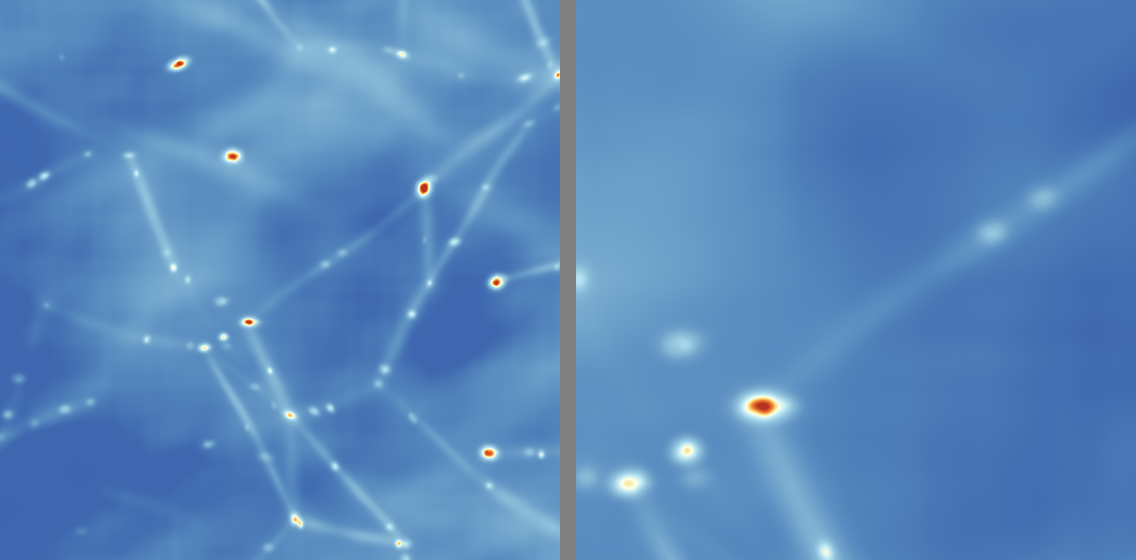
Left: the whole. Right: its middle third, enlarged.
Reproduce this texture procedurally as a Shadertoy shader.

```glsl
// Blue cosmic web: soft gas clouds, thin filaments and glowing knots with hot cores.

vec3 hash3(vec2 p) {
    vec3 q = vec3(dot(p, vec2(127.1, 311.7)), dot(p, vec2(269.5, 183.3)), dot(p, vec2(419.2, 371.9)));
    return fract(sin(q) * 43758.545);
}

float noise(vec2 p) {
    vec2 i = floor(p), f = fract(p);
    f = f * f * (3.0 - 2.0 * f);
    vec2 e = vec2(0, 1);
    return mix(mix(hash3(i).x, hash3(i + e.yx).x, f.x),
               mix(hash3(i + e.xy).x, hash3(i + e.yy).x, f.x), f.y);
}

float fbm(vec2 p) {
    return 0.52 * noise(p) + 0.31 * noise(p * 2.1 + 5.3) + 0.17 * noise(p * 4.7 + 9.1);
}

mat2 rotation(float a) {
    return mat2(cos(a), -sin(a), sin(a), cos(a));
}

// Density to colour: deep blue, pale cyan, cream, yellow, orange, red
vec3 heatColor(float d) {
    vec3 c = mix(vec3(0.24, 0.40, 0.685), vec3(0.33, 0.53, 0.74), clamp(d / 0.42, 0.0, 1.0));
    c = mix(c, vec3(0.49, 0.69, 0.82), clamp((d - 0.42) / 0.58, 0.0, 1.0));
    c = mix(c, vec3(0.71, 0.89, 0.95), clamp(d - 1.0, 0.0, 1.0));
    c = mix(c, vec3(0.97, 1.00, 0.92), clamp((d - 2.0) / 0.8, 0.0, 1.0));
    c = mix(c, vec3(1.00, 0.84, 0.42), clamp((d - 2.9) / 0.6, 0.0, 1.0));
    c = mix(c, vec3(0.93, 0.47, 0.20), clamp((d - 3.5) / 0.6, 0.0, 1.0));
    return mix(c, vec3(0.72, 0.20, 0.12), clamp((d - 4.2) / 0.7, 0.0, 1.0));
}

// Web nodes sit on a strongly jittered grid, five to the canvas side
vec2 node(vec2 cell) {
    return (cell + 0.05 + 0.9 * hash3(cell + 17.0).xy) / 5.0;
}

// Compact glow, stretched sideways or upright
float knot(vec2 q, float radius, float stretch) {
    q *= vec2(1.0 / stretch, stretch) / radius;
    return exp(-dot(q, q));
}

// Tapered filament from a to b
float filament(vec2 p, vec2 a, vec2 b, float width) {
    vec2 ab = b - a;
    float t = clamp(dot(p - a, ab) / dot(ab, ab), 0.0, 1.0);
    float r = length(p - a - ab * t);
    float core = exp(-r * r / (width * width));
    return core * (0.45 + 0.55 * sin(3.14 * t)) + 0.3 * exp(-r / 0.03);
}

void mainImage(out vec4 fragColor, in vec2 fragCoord) {
    vec2 uv = fragCoord / iResolution.y;

    // Gas clouds drawn out along a gentle rising slope
    vec2 slope = rotation(-0.45) * uv;
    slope = vec2(dot(uv, vec2(0.9, 0.43)), dot(uv, vec2(-0.43, 0.9)));
    float clouds = fbm(slope * vec2(2.6, 4.6) + 3.7);
    float density = 0.31 + 1.55 * (clouds - 0.5) + 0.12 * (uv.x - 0.5);

    // Faint axis-aligned steps of the simulation mesh
    density += 0.05 * (noise(uv * vec2(64, 5)) + noise(uv * vec2(5, 64) + 31.0) - 1.0);

    // Bend the web
    vec2 p = uv + 0.05 * (vec2(noise(uv * 4.5), noise(uv * 4.5 + 40.0)) - 0.5);

    // Broad diffuse streaks
    for (int i = 0; i < 9; i++) {
        vec3 h = hash3(vec2(i, 71));
        vec2 q = rotation(-0.25 - 0.4 * h.z) * (p - vec2(h.x * 0.9, h.y));
        q = vec2(q.x, q.y) / vec2(0.13 + 0.1 * h.z, 0.014 + 0.022 * h.x);
        density += (0.2 + 0.2 * h.y) * exp(-dot(q, q));
    }

    // Filaments between neighbouring nodes, and the knots strung on them
    float strands = 0.0, glow = 0.0;
    for (int j = -1; j <= 5; j++)
    for (int i = -1; i <= 5; i++) {
        vec2 cell = vec2(i, j);
        vec2 a = node(cell);
        vec3 n = hash3(cell + 83.0);
        bool hot = n.z > 0.85;
        float peak = hot ? 4.5 : 0.3 + 2.2 * n.x * n.x;
        glow += peak * knot(p - a, hot ? 0.0115 : 0.005 + 0.004 * n.y, 0.9 + 0.4 * n.y);

        for (int k = 0; k < 3; k++) {
            vec3 h = hash3(cell * 3.0 + vec2(k * 29, 131));
            vec2 side = k == 0 ? vec2(1, 0) : k == 1 ? vec2(0, 1) : vec2(h.y > 0.5 ? 1 : -1, 1);
            float strength = smoothstep(0.5, 0.95, h.x + 0.3 * (a.x - 0.5));
            if (strength < 0.02) continue;
            vec2 b = node(cell + side);
            strands += strength * filament(p, a, b, 0.007 + 0.011 * h.z);

            for (int m = 0; m < 2; m++) {
                vec3 s = hash3(cell + vec2(k * 13 + 211, m * 37 + 5));
                vec2 q = p - mix(a, b, s.x) - 0.012 * (s.yz - 0.5);
                glow += (0.4 + 2.3 * s.y * s.y) * knot(q, 0.005 + 0.0045 * s.z, 0.8 + 0.55 * s.z);
            }
        }
    }
    density += 0.5 * strands * (0.55 + 0.8 * noise(p * 22.0));
    density = max(density, 0.06 * clouds);

    // Fine cell-scale unevenness inside the knots
    density += glow * (0.85 + 0.3 * noise(uv * 150.0));

    fragColor = vec4(heatColor(density), 1.0);
}
```
